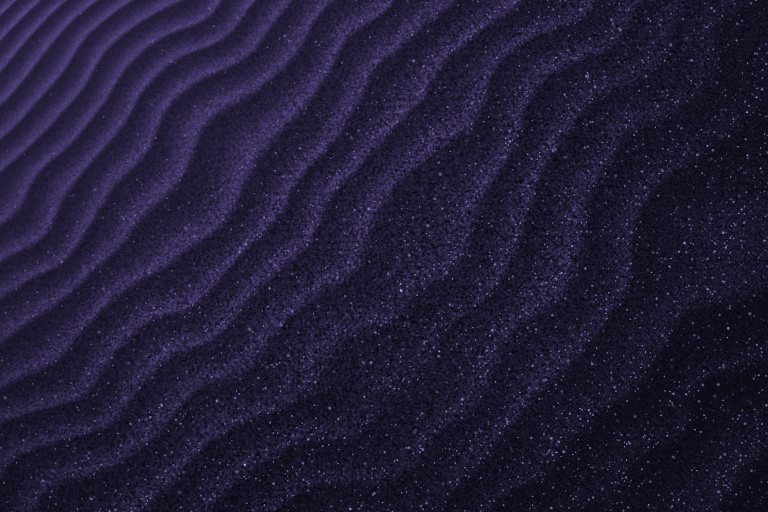
A Shadertoy shader for this texture:

```glsl
const vec3 SHADOW = vec3(0.026, 0.020, 0.050);
const vec3 VIOLET = vec3(0.262, 0.212, 0.408);
const vec3 GLINT = vec3(0.66, 0.60, 0.90);

float hash(vec2 p) {
    return fract(sin(dot(p, vec2(127.1, 311.7))) * 43758.5);
}

float noise(vec2 p) {
    vec2 i = floor(p), f = fract(p);
    f = f * f * (3.0 - 2.0 * f);
    return mix(mix(hash(i), hash(i + vec2(1, 0)), f.x),
               mix(hash(i + vec2(0, 1)), hash(i + vec2(1, 1)), f.x), f.y);
}

float fbm(vec2 p) {
    float sum = 0.0, amp = 0.55;
    for (int i = 0; i < 3; i++) {
        sum += amp * noise(p);
        p = p * 2.03 + 17.3;
        amp *= 0.45;
    }
    return sum;
}

// Slow rise to a narrow lit crest, then a quick drop into shade
float crest(float phase) {
    float f = fract(phase);
    float rise = smoothstep(0.0, 0.85, f);
    float body = 0.45 * rise + 0.55 * rise * rise * rise;
    return body * (1.0 - smoothstep(0.78, 1.0, f));
}

// Ripples that widen with nearness; q.x runs along them, q.y across
float ripples(vec2 q, float nearness) {
    float bend = fbm(q * vec2(2.8, 2.4) + 4.0) - 0.5;
    float wiggle = noise(q * vec2(7.0, 5.0) + 31.0) - 0.5;
    float across = nearness + (0.06 + 0.26 * nearness) * bend + 0.05 * nearness * wiggle;
    return crest(12.0 * log(max(1.0 + 2.75 * across, 0.1)));
}

// One layer of randomly placed bright grains
float glints(vec2 p, float scale, float radius, float density) {
    vec2 cell = floor(p * scale);
    vec2 centre = 0.3 + 0.4 * vec2(hash(cell + 3.1), hash(cell + 8.7));
    float d = length(fract(p * scale) - centre) / scale;
    float shine = hash(cell + 21.9);
    float present = step(hash(cell + 14.3), density);
    return present * (0.15 + 0.85 * shine * shine) * (1.0 - smoothstep(radius * 0.2, radius, d));
}

void mainImage(out vec4 fragColor, in vec2 fragCoord) {
    vec2 p = fragCoord / iResolution.y;
    vec2 q = vec2(dot(p, vec2(0.70, 0.71)), dot(p, vec2(0.71, -0.70)));
    float nearness = q.y + 0.70;
    float focus = smoothstep(0.1, 1.1, nearness);

    // Broad light, falling away from the upper left
    float side = q.x - 0.82;
    float light = 0.57 - 0.36 * q.y + 0.10 * (p.y - 0.5) - 0.26 * side * side;
    light += 0.20 * focus * (fbm(q * vec2(2.0, 4.0) + 9.0) - 0.45);
    light = max(light, 0.07);

    // Ripple relief, fading into patches over the near sand
    float patchiness = smoothstep(0.25, 0.7, noise(q * vec2(2.5, 3.5) + 52.0));
    float fading = smoothstep(0.6, 1.3, nearness);
    float strength = mix(1.0, 0.15 + 0.65 * patchiness, fading);
    float relief = ripples(q, nearness);
    float tone = light * mix(0.90, 0.62 + 0.85 * relief, strength);

    // Fine grain on a slanted lattice, sharper where the sand is near
    float grain = noise(q * 345.0) + 0.45 * noise(q.yx * 230.0 + 40.0) - 0.725;
    tone *= 1.0 + mix(0.22, 1.5, focus) * grain;
    vec3 color = mix(SHADOW, VIOLET, max(tone, 0.0));

    // Glints grow larger and rarer from layer to layer
    float sparkle = 0.0;
    for (int i = 0; i < 4; i++) {
        float layer = float(i);
        float scale = 150.0 / (1.0 + 0.55 * layer);
        float radius = 0.0025 + 0.0007 * layer;
        float density = (0.20 - 0.045 * layer) * focus * (0.45 + 0.8 * relief);
        sparkle += glints(q + layer * 5.3, scale, radius, density);
    }
    color = mix(color, GLINT, min(sparkle * (0.4 + 0.4 * focus), 1.0));

    fragColor = vec4(color, 1.0);
}
```
